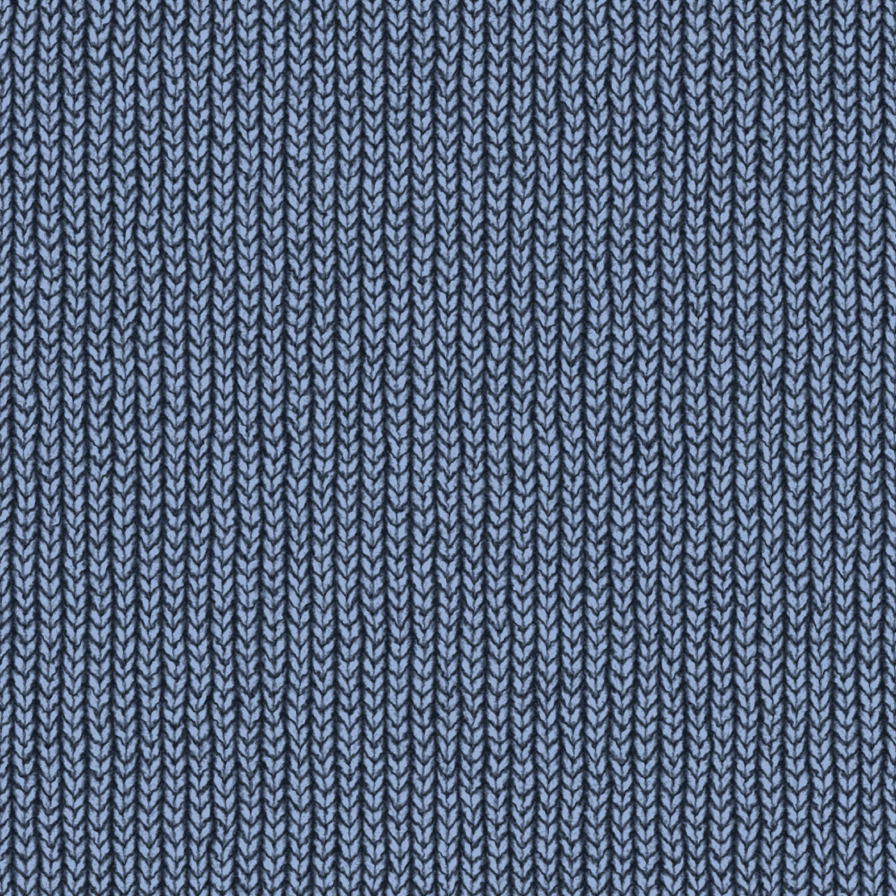
Write a WebGL 2 fragment shader that draws this texture.

```glsl
#version 300 es
precision highp float;

uniform vec2 u_resolution;
out vec4 fragColor;

// Layout, in stitches and fractions of a stitch
const vec2 STITCHES = vec2(36.0, 54.0);
const float COLUMN_PHASE = 0.5;
const float LEG_RISE = 0.92;
const float LEG_CURVE = 0.1;
const float GAP_START = 0.34;
const float GAP_DEPTH = 0.86;
const float SEAM_START = 0.48;
const float SEAM_DEPTH = 0.92;
const float CREASE_WIDTH = 0.24;
const float CREASE_TONE = 0.42;

// Irregularity
const float COLUMN_WOBBLE = 0.10;
const float EDGE_WOBBLE = 0.15;
const float ROW_SHIFT = 0.30;
const float LEG_TONE = 0.10;
const float FIBRE_TONE = 0.24;
const float FUZZ_TONE = 0.34;
const float WEAR_TONE = 0.02;

// Yarn colours
const float TONE_GAIN = 1.14;
const float TONE_LIMIT = 1.06;
const vec3 SHADOW = vec3(0.07, 0.10, 0.14);
const vec3 YARN = vec3(0.57, 0.65, 0.79);

// Integer hash of a lattice point, 0 to 1
float hash(vec2 cell) {
    uvec2 q = uvec2(ivec2(cell)) * uvec2(1597u, 3812u) + uvec2(7919u, 104729u);
    uint n = q.x * 73856093u ^ q.y * 19349663u;
    n = (n ^ (n >> 15)) * 739981u;
    n = (n ^ (n >> 13)) * 668265u;
    n ^= n >> 16;
    return float(n & 65535u) / 65535.0;
}

// Smooth value noise, -1 to 1
float noise(vec2 p) {
    vec2 i = floor(p);
    vec2 f = fract(p);
    f = f * f * (3.0 - 2.0 * f);
    float low = mix(hash(i), hash(i + vec2(1, 0)), f.x);
    float high = mix(hash(i + vec2(0, 1)), hash(i + vec2(1, 1)), f.x);
    return mix(low, high, f.y) * 2.0 - 1.0;
}

// Brightness of the knit at a point measured in stitches
float knitTone(vec2 p) {
    // Loose columns and ragged yarn edges
    vec2 ragged = vec2(noise(p * vec2(6.0, 4.0) + 31.0), noise(p * vec2(6.0, 4.0) + 87.0));
    vec2 q = p + ragged * EDGE_WOBBLE * vec2(0.35, 0.8);
    q.x += COLUMN_WOBBLE * noise(p * vec2(0.7, 0.45) + 11.0);
    q.y += COLUMN_WOBBLE * noise(p * vec2(0.9, 0.5) + 53.0);

    // Mirror each column into two legs that climb outward
    float x = q.x + COLUMN_PHASE;
    float column = floor(x);
    float offset = fract(x) - 0.5;
    float outward = abs(offset) * 2.0;
    float leg = column * 2.0 + step(0.0, offset);
    float climb = LEG_RISE * mix(outward, outward * outward, LEG_CURVE);
    float along = q.y - climb + ROW_SHIFT * (hash(vec2(leg, 401.0)) - 0.5);
    float row = floor(along);
    float across = abs(fract(along) - 0.5) * 2.0;

    // Rounded strand with gaps, outer seam and centre crease
    float strand = 1.0 - GAP_DEPTH * smoothstep(GAP_START, 1.0, across);
    float seam = 1.0 - SEAM_DEPTH * smoothstep(SEAM_START, 1.0, outward);
    float crease = mix(CREASE_TONE, 1.0, smoothstep(0.0, CREASE_WIDTH, outward));
    float tone = TONE_GAIN * strand * seam * crease;

    // Twisted fibres, fuzz and differences between legs
    float side = offset < 0.0 ? -1.0 : 1.0;
    vec2 twist = vec2(p.x * 8.0, (p.y - side * p.x * 1.8) * 6.0);
    float fibre = noise(twist + 19.0) * FIBRE_TONE;
    float fuzz = noise(p * vec2(14.0, 10.0) + 71.0) * FUZZ_TONE;
    float legTone = (hash(vec2(leg, row)) - 0.5) * LEG_TONE;
    float wear = noise(p * 0.35 + 5.0) * WEAR_TONE;
    return tone * (1.0 + legTone + wear) + (fibre + fuzz) * (0.3 + 0.35 * tone);
}

void main() {
    vec2 uv = gl_FragCoord.xy / u_resolution;
    vec2 pixel = STITCHES / u_resolution;
    vec2 p = uv * STITCHES;

    // Average four samples for smooth edges
    float tone = 0.0;
    for (int i = 0; i < 4; i++) {
        vec2 shift = vec2(i & 1, i >> 1) * 0.5 - 0.25;
        tone += clamp(knitTone(p + shift * pixel), 0.0, TONE_LIMIT) * 0.25;
    }
    fragColor = vec4(mix(SHADOW, YARN, tone), 1.0);
}
```
